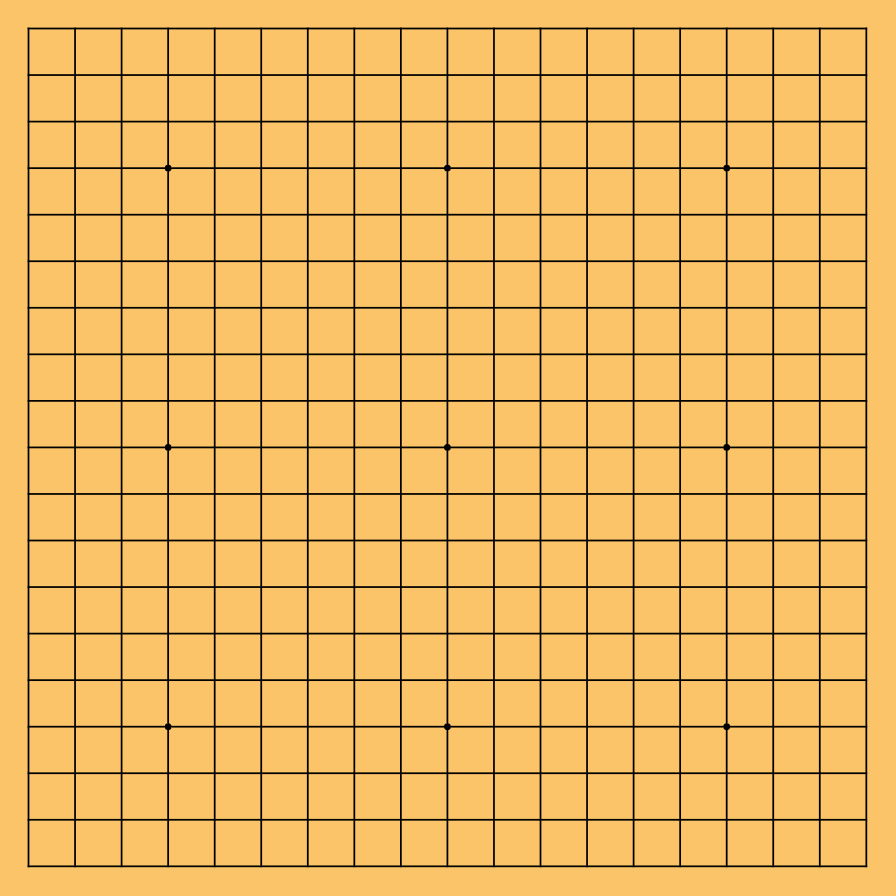
Reproduce this pattern procedurally as a Shadertoy shader.

```glsl
const float BOARD_SIZE = 770.0;   // board units across the canvas
const float CELL = 40.0;
const float HALF_CELLS = 9.0;     // 18 cells, 19 lines each way
const float STAR_STEP = 6.0;      // cells between star points
const float LINE_WIDTH = 1.5;
const float STAR_RADIUS = 3.0;
const vec2 GRID_CENTRE = vec2(-0.5, 0.5);
const vec3 WOOD = vec3(0.984, 0.770, 0.408);
const vec3 INK = vec3(0.0);

// Fraction of a pixel covered by a band of the given half width
vec2 bandCoverage(vec2 dist, float halfWidth, float pixel) {
    vec2 upper = min(dist + 0.5 * pixel, vec2(halfWidth));
    vec2 lower = max(dist - 0.5 * pixel, vec2(-halfWidth));
    return clamp((upper - lower) / pixel, 0.0, 1.0);
}

// Offset to the nearest of a limited, centred row of repeats
vec2 limitedRepeat(vec2 p, float spacing, float count) {
    return p - spacing * clamp(round(p / spacing), -count, count);
}

float gridCoverage(vec2 p, float cell, float halfCells, float width, float pixel) {
    vec2 lines = bandCoverage(limitedRepeat(p, cell, halfCells), 0.5 * width, pixel);
    vec2 extent = bandCoverage(p, cell * halfCells + 0.5 * width, pixel);
    lines *= extent.yx;
    return 1.0 - (1.0 - lines.x) * (1.0 - lines.y);
}

float starCoverage(vec2 p, float spacing, float radius, float pixel) {
    float dist = length(limitedRepeat(p, spacing, 1.0)) - radius;
    return clamp(0.5 - dist / pixel, 0.0, 1.0);
}

void mainImage(out vec4 fragColor, in vec2 fragCoord) {
    float pixel = BOARD_SIZE / min(iResolution.x, iResolution.y);
    vec2 p = (fragCoord - 0.5 * iResolution.xy) * pixel - GRID_CENTRE;

    // Ruled lines, then the nine star points
    float grid = gridCoverage(p, CELL, HALF_CELLS, LINE_WIDTH, pixel);
    float stars = starCoverage(p, CELL * STAR_STEP, STAR_RADIUS, pixel);

    fragColor = vec4(mix(WOOD, INK, max(grid, stars)), 1.0);
}
```
